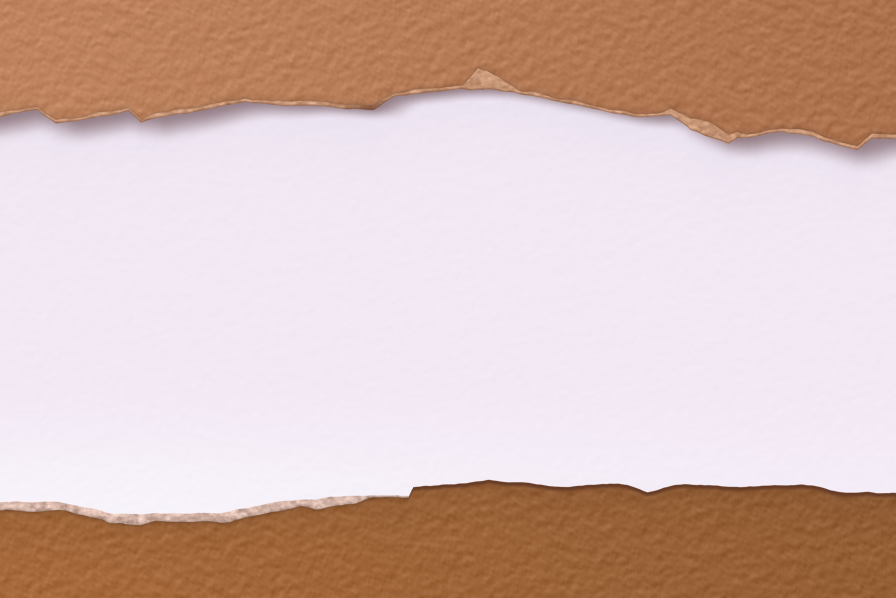
A WebGL 1 fragment shader for this background:

```glsl
precision highp float;
// Two torn sheets of brown craft paper framing a wide strip of pale lilac paper.

uniform vec2 u_resolution;

const float ASPECT = 1.5;
const vec3 PAPER = vec3(0.950, 0.912, 0.957);
const vec3 PAPER_BRIGHT = vec3(0.972, 0.955, 0.982);
const vec3 SHADOW = vec3(0.56, 0.46, 0.48);
const vec3 TOP_LEFT = vec3(0.745, 0.515, 0.370);
const vec3 TOP_RIGHT = vec3(0.670, 0.440, 0.300);
const vec3 BOTTOM_BROWN = vec3(0.610, 0.388, 0.220);
const vec3 TORN_FIBRE = vec3(0.790, 0.600, 0.480);
const vec3 PALE_FIBRE = vec3(0.850, 0.725, 0.670);
const vec3 DARK_EDGE = vec3(0.400, 0.235, 0.150);
const float GRAIN_SCALE = 85.0;
const float BROWN_GRAIN = 0.13;
const float PAPER_GRAIN = 0.018;
const float RAGGED = 0.005;

float hash(vec2 p) {
  return fract(sin(dot(p, vec2(127.1, 311.7))) * 43758.5);
}

float noise(vec2 p) {
  vec2 i = floor(p), f = fract(p);
  f = f * f * (3.0 - 2.0 * f);
  return mix(mix(hash(i), hash(i + vec2(1.0, 0.0)), f.x),
             mix(hash(i + vec2(0.0, 1.0)), hash(i + vec2(1.0, 1.0)), f.x), f.y);
}

float fbm(vec2 p) {
  float sum = 0.0, gain = 0.5;
  for (int i = 0; i < 3; i++) {
    sum += gain * noise(p);
    p = mat2(1.6, 1.2, -1.2, 1.6) * p + 7.3;
    gain *= 0.5;
  }
  return sum;
}

float ramp(float x, float a, float b) {
  return clamp((x - a) / (b - a), 0.0, 1.0);
}

// Lopsided tent: zero at a and c, one at the peak.
float tooth(float x, float a, float peak, float c) {
  return min(ramp(x, a, peak), 1.0 - ramp(x, peak, c));
}

float ragged(float x, float seed) {
  return RAGGED * (fbm(vec2(x * 38.0, seed)) - 0.44);
}

// Height of the upper tear: a broad arch with teeth.
float topEdge(float x) {
  float y = 0.793 + 0.058 * ramp(x, 0.2, 0.77) - 0.083 * ramp(x, 0.83, 1.24);
  y += 0.023 * tooth(x, -0.07, 0.0625, 0.094) + 0.019 * tooth(x, 0.094, 0.215, 0.236);
  y += 0.015 * tooth(x, 0.236, 0.41, 0.478) - 0.020 * tooth(x, 0.50, 0.625, 0.66);
  y += 0.016 * tooth(x, 1.07, 1.123, 1.155) - 0.013 * tooth(x, 1.15, 1.22, 1.235);
  y += 0.012 * tooth(x, 1.24, 1.31, 1.38) - 0.020 * tooth(x, 1.36, 1.435, 1.46);
  return y + ragged(x, 3.0) * (1.0 + tooth(x, 0.75, 0.82, 0.95));
}

// Height of the lower tear: a dip on the left, a step, then shallow waves.
float bottomEdge(float x) {
  float y = 0.161 - 0.020 * ramp(x, 0.1, 0.19) + 0.031 * ramp(x, 0.37, 0.6);
  y += 0.014 * ramp(x, 0.684, 0.692) - 0.010 * ramp(x, 1.36, 1.416);
  y += 0.007 * tooth(x, 0.35, 0.46, 0.6) + 0.011 * tooth(x, 0.72, 0.82, 0.94);
  y += 0.006 * tooth(x, 0.95, 1.035, 1.085) - 0.010 * tooth(x, 1.05, 1.084, 1.13);
  y += 0.005 * tooth(x, 1.1, 1.152, 1.24) + 0.004 * tooth(x, 1.26, 1.34, 1.4);
  return y + ragged(x, 9.0);
}

void main() {
  vec2 p = gl_FragCoord.xy / u_resolution * vec2(ASPECT, 1.0);
  float aa = 0.8 / u_resolution.y;

  // Embossed grain lit from the upper left.
  vec2 g = mat2(0.9, 0.4, -0.5, 1.0) * p * GRAIN_SCALE;
  float grain = fbm(g) - fbm(g + vec2(-0.45, 0.45));
  float fibre = fbm(p * vec2(110.0, 150.0));

  // Lilac paper, brighter toward the lower left.
  float glow = (1.0 - smoothstep(0.12, 0.38, p.y)) * (1.0 - 0.6 * ramp(p.x, 0.3, 1.3));
  vec3 color = mix(PAPER, PAPER_BRIGHT, glow) + PAPER_GRAIN * grain;

  // Shadow falling down and to the right of the upper sheet.
  float top = topEdge(p.x);
  float reach = 0.043 - 0.022 * smoothstep(0.3, 0.6, p.x) + 0.024 * smoothstep(1.0, 1.4, p.x);
  float shade = 0.0;
  for (int i = 0; i < 5; i++) {
    float edge = topEdge(p.x - 0.012 * float(i));
    shade += 0.2 * (1.0 - smoothstep(-0.006, reach, edge - p.y));
  }
  color = mix(color, SHADOW, 0.85 * shade);
  color -= vec3(0.035, 0.03, 0.02) * exp(-max(top - p.y, 0.0) * 16.0);

  // Upper sheet with its torn lip.
  float d = p.y - top;
  vec3 sheet = mix(TOP_LEFT, TOP_RIGHT, ramp(p.x, 0.1, 1.5)) + BROWN_GRAIN * grain;
  float lip = 0.003 + 0.007 * fbm(vec2(p.x * 30.0, 5.0));
  lip += 0.030 * tooth(p.x, 0.775, 0.80, 0.87) + 0.020 * tooth(p.x, 1.11, 1.19, 1.25);
  vec3 torn = TORN_FIBRE + 0.32 * (fibre - 0.46);
  torn = mix(torn, DARK_EDGE, 0.75 * tooth(p.x, 0.56, 0.62, 0.66));
  sheet *= 1.0 - 0.16 * exp(-abs(d - lip) * 260.0);
  sheet = mix(torn, sheet, smoothstep(lip - aa, lip + aa, d));
  sheet = mix(sheet, DARK_EDGE, 0.45 * (1.0 - smoothstep(0.0, 0.004, d)));
  color = mix(color, sheet, smoothstep(-aa, aa, d));

  // Lower sheet: pale fibres on the left, a dark rim on the right.
  d = bottomEdge(p.x) - p.y;
  float rightSide = smoothstep(0.682, 0.694, p.x);
  sheet = BOTTOM_BROWN * (1.06 - 0.10 * ramp(p.x, 0.2, 1.4)) + BROWN_GRAIN * grain;
  sheet *= 1.0 - 0.10 * exp(-max(d, 0.0) * 30.0);
  lip = mix(0.009 + 0.012 * fbm(vec2(p.x * 26.0, 1.0)), 0.003, smoothstep(0.59, 0.63, p.x));
  torn = PALE_FIBRE + 0.45 * (fibre - 0.46);
  vec3 leftSheet = mix(torn, sheet, smoothstep(lip - aa, lip + aa, d));
  leftSheet *= 1.0 - 0.22 * exp(-abs(d - lip) * 350.0);
  vec3 rightSheet = mix(DARK_EDGE, sheet, smoothstep(0.002, 0.010, d));
  color = mix(color, mix(leftSheet, rightSheet, rightSide), smoothstep(-aa, aa, d));

  gl_FragColor = vec4(clamp(color, 0.0, 1.0), 1.0);
}
```
